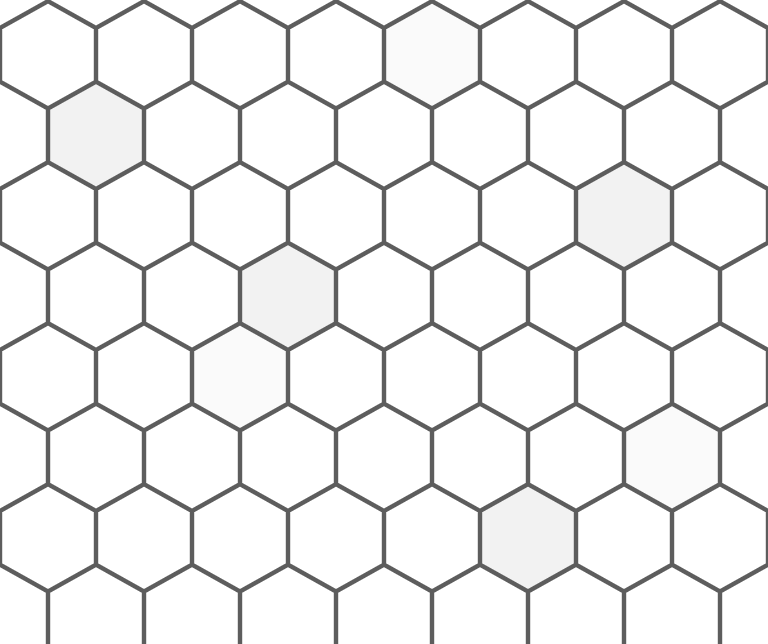
Write a WebGL 2 fragment shader that draws this pattern.

```glsl
#version 300 es
precision highp float;

uniform vec2 u_resolution;
out vec4 fragColor;

const float COLUMNS = 8.0;
const float ROWS = 8.0;             // even, so the row stagger wraps
const float FIRST_ROW = 0.681;      // centre of the top row, in rows from the top
const float LINE_WIDTH = 0.046;     // in column widths
const vec3 LINE_COLOR = vec3(0.365);
const vec3 CELL_WHITE = vec3(1.0);
const vec3 CELL_PALE = vec3(0.98);
const vec3 CELL_GREY = vec3(0.95);
const float TINT_START = 4.0;       // tinted column in the top row
const float TINT_STRIDE = 5.0;      // column step from row to row

// Distance to the border of a hexagon of width 1, positive inside.
float hexInset(vec2 p, float pitch) {
    p = abs(p);
    vec2 slantNormal = normalize(vec2(pitch / 3.0, 0.5));
    float slant = dot(slantNormal, vec2(0.25, 0.5 * pitch) - p);
    return min(0.5 - p.x, slant);
}

// One tinted cell per row, none in the last row.
vec3 cellColor(vec2 cell) {
    float row = cell.y;
    float drift = 2.0 * floor(row / 4.0) + floor(row / 6.0);
    float tinted = mod(TINT_START + TINT_STRIDE * row + drift, COLUMNS);
    if (row > ROWS - 1.5 || abs(cell.x - tinted) > 0.5) return CELL_WHITE;
    bool pale = min(mod(row, 4.0), mod(row, 5.0)) < 0.5;
    return pale ? CELL_PALE : CELL_GREY;
}

void main() {
    vec2 uv = gl_FragCoord.xy / u_resolution;
    float x = uv.x * COLUMNS;
    float y = (1.0 - uv.y) * ROWS - FIRST_ROW;
    float pitch = u_resolution.y / u_resolution.x * COLUMNS / ROWS;
    float pixel = COLUMNS / u_resolution.x;

    // Of the two nearest rows, keep the hexagon that holds this point.
    float inset = -1.0;
    vec2 cell = vec2(0.0);
    for (int i = 0; i < 2; i++) {
        float row = floor(y) + float(i);
        float stagger = 0.5 * mod(row, 2.0);
        float centre = floor(x - stagger) + stagger + 0.5;
        float d = hexInset(vec2(x - centre, (y - row) * pitch), pitch);
        if (d > inset) {
            inset = d;
            cell = vec2(mod(floor(centre), COLUMNS), mod(row, ROWS));
        }
    }

    // Outline over the cell fill
    float line = clamp((0.5 * LINE_WIDTH - inset) / pixel + 0.5, 0.0, 1.0);
    fragColor = vec4(mix(cellColor(cell), LINE_COLOR, line), 1.0);
}
```
